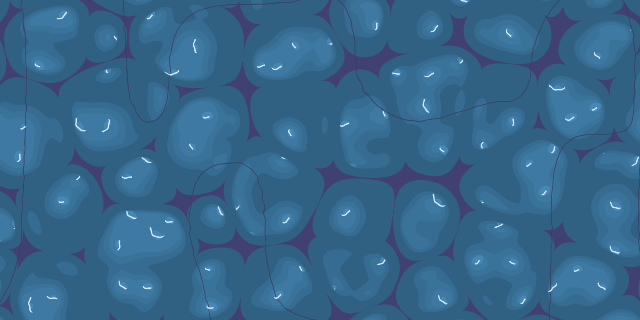
Reproduce this pattern procedurally as a Shadertoy shader.

```glsl
// Packed blue bubbles with violet gaps, each holding stepped lighter lobes.
// Bubbles are rounded weighted Voronoi cells; lobes are contours of summed
// Gaussian bumps, topped by glints and crossed by thin wandering threads.

#define BUBBLE_GRID 0.25     // spacing of bubbles, in canvas heights
#define BUBBLE_VARIETY 0.10  // spread of bubble radii
#define ROUNDING 0.040       // corner rounding that opens the gaps
#define GAP_LEVEL 0.30       // higher means smaller gaps
#define LOBE_GRID 0.14       // spacing of lobes
#define LOBE_LEVEL 0.36      // contour of the outermost lobe step
#define LOBE_STEP 0.24       // rise between lobe contours
#define GLINT_WIDTH 0.0021   // half width of the glints
#define THREAD_WIDTH 0.0014  // half width of the threads

const vec3 GAP_COLOR    = vec3(0.25, 0.25, 0.45);
const vec3 BUBBLE_COLOR = vec3(0.19, 0.38, 0.51);
const vec3 LOBE_LOW     = vec3(0.21, 0.425, 0.57);
const vec3 LOBE_MID     = vec3(0.225, 0.45, 0.605);
const vec3 LOBE_HIGH    = vec3(0.24, 0.475, 0.64);
const vec3 SPOT_COLOR   = vec3(0.28, 0.53, 0.71);
const vec3 GLINT_COLOR  = vec3(0.82, 0.93, 0.98);
const vec3 THREAD_COLOR = vec3(0.23, 0.23, 0.38);

vec3 hash3(vec2 p) {
    vec3 q = vec3(dot(p, vec2(127.1, 311.7)),
                  dot(p, vec2(269.5, 183.3)),
                  dot(p, vec2(419.2, 371.9)));
    return fract(sin(q) * 43758.545);
}

float noise(vec2 p) {
    vec2 i = floor(p), f = fract(p);
    f = f * f * (3.0 - 2.0 * f);
    float low = mix(hash3(i).x, hash3(i + vec2(1, 0)).x, f.x);
    float high = mix(hash3(i + vec2(0, 1)).x, hash3(i + vec2(1, 1)).x, f.x);
    return mix(low, high, f.y);
}

// Depth inside the rounded bubble; negative near corners.
float bubbleDepth(vec2 p) {
    vec2 cell = floor(p / BUBBLE_GRID);
    float nearest = 10.0, total = 0.0;
    for (int y = -2; y <= 2; y++)
    for (int x = -2; x <= 2; x++) {
        vec2 id = cell + vec2(x, y);
        vec3 h = hash3(id + 17.0);
        vec2 center = (id + 0.1 + 0.8 * h.xy) * BUBBLE_GRID;
        float dist = length(p - center) - BUBBLE_VARIETY * h.z;
        nearest = min(nearest, dist);
        total += exp(-dist / ROUNDING);
    }
    float others = total * exp(nearest / ROUNDING) - 1.0;
    return -ROUNDING * log(max(others, 1e-4));
}

// Distance to a short bent stroke.
float strokeDistance(vec2 p, float halfLength, float bend) {
    float curve = p.y - bend * p.x * p.x - 0.0012 * sin(p.x * 260.0);
    float slope = 2.0 * bend * p.x;
    return max(abs(curve) / sqrt(1.0 + slope * slope), abs(p.x) - halfLength);
}

// x: lobe height, y: glint distance, z: spot distance.
vec3 lobes(vec2 p) {
    vec2 cell = floor(p / LOBE_GRID);
    vec3 result = vec3(0.0, 1.0, 1.0);
    for (int y = -2; y <= 2; y++)
    for (int x = -2; x <= 2; x++) {
        vec2 id = cell + vec2(x, y);
        vec3 place = hash3(id + 53.0), form = hash3(id + 91.0);
        vec2 q = p - (id + 0.1 + 0.8 * place.xy) * LOBE_GRID;
        float size = 0.045 + 0.03 * place.z;
        result.x += exp(-dot(q, q) / (size * size));

        float angle = (form.x - 0.5) * 3.0;
        float c = cos(angle), s = sin(angle);
        vec2 r = mat2(c, -s, s, c) * q;
        float halfLength = mix(0.006, 0.024, form.y * form.y);
        result.y = min(result.y, strokeDistance(r, halfLength, mix(8.0, 28.0, form.z)));
        vec2 spot = (r - vec2(0.004, 0.006)) * vec2(0.7, 1.0);
        result.z = min(result.z, length(spot) - mix(0.005, 0.014, form.z));
    }
    return result;
}

// Approximate distance to the level line of a stretched noise.
float threadDistance(vec2 p) {
    vec2 scale = vec2(3.6, 2.0), e = vec2(0.002, 0.0);
    vec2 q = p + 0.006 * noise(p * 45.0) + 3.7;
    float n = noise(q * scale);
    vec2 slope = vec2(noise((q + e.xy) * scale), noise((q + e.yx) * scale)) - n;
    return abs(n - 0.5) / max(length(slope) / e.x, 0.3);
}

float above(float value, float level) {
    return smoothstep(-0.6, 0.6, (value - level) / max(fwidth(value), 1e-5));
}

void mainImage(out vec4 fragColor, in vec2 fragCoord) {
    vec2 p = fragCoord / iResolution.y;
    float pixel = 1.0 / iResolution.y;
    float depth = bubbleDepth(p);
    vec3 lobe = lobes(p);
    float height = lobe.x * smoothstep(0.0, 0.07, depth);
    float inside = above(height, LOBE_LEVEL + 0.08);

    // Stepped body colours.
    vec3 color = mix(GAP_COLOR, BUBBLE_COLOR, above(depth, -GAP_LEVEL * ROUNDING));
    color = mix(color, LOBE_LOW, above(height, LOBE_LEVEL));
    color = mix(color, LOBE_MID, above(height, LOBE_LEVEL + LOBE_STEP));
    color = mix(color, LOBE_HIGH, above(height, LOBE_LEVEL + 2.0 * LOBE_STEP));
    color = mix(color, SPOT_COLOR, inside * smoothstep(0.5, -0.5, lobe.z / pixel));

    // Threads and glints.
    float thread = smoothstep(0.5, -0.5, (threadDistance(p) - THREAD_WIDTH) / pixel);
    color = mix(color, THREAD_COLOR, 0.8 * thread);
    float glint = smoothstep(0.5, -0.5, (lobe.y - GLINT_WIDTH) / pixel);
    color = mix(color, GLINT_COLOR, inside * glint);
    fragColor = vec4(color, 1.0);
}
```
